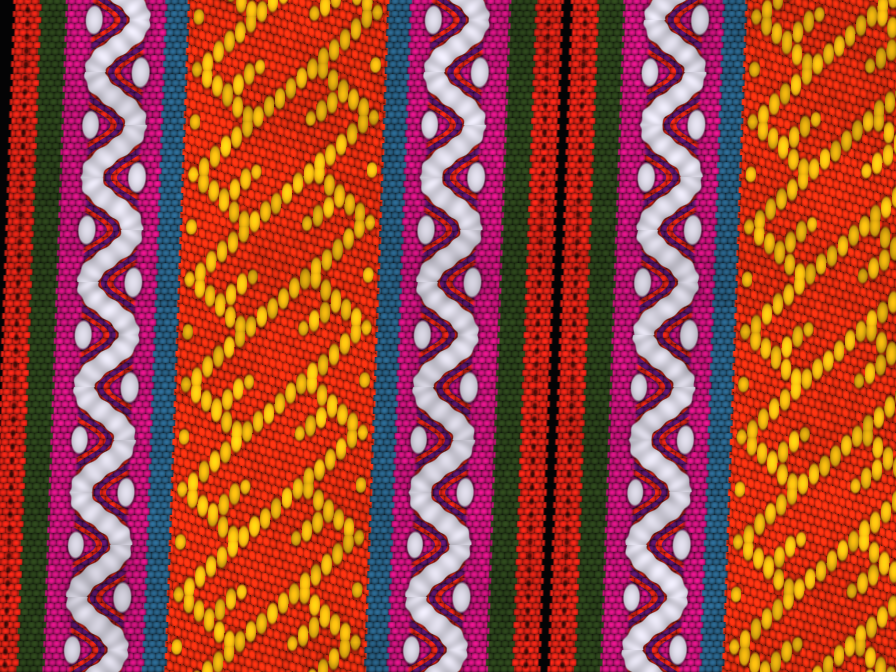
Reproduce this pattern procedurally as a Shadertoy shader.

```glsl
// Woven ribbons: yellow diagonal hooks on red between white wavy cords and striped edges.

const float REPEATS_DOWN = 6.4;   // motif repeats per canvas height; one unit is one repeat
const float RIBBON_PITCH = 5.31;
const float RIBBON_CENTER = 2.525;
const float LEAN = 0.035;
const float TAU = 6.2831853;

const vec3 BLACK = vec3(0.015, 0.015, 0.02);
const vec3 RED = vec3(0.91, 0.18, 0.06);
const vec3 EDGE_RED = vec3(0.83, 0.13, 0.08);
const vec3 GREEN = vec3(0.16, 0.25, 0.10);
const vec3 MAGENTA = vec3(0.77, 0.07, 0.47);
const vec3 BLUE = vec3(0.15, 0.36, 0.50);
const vec3 PURPLE = vec3(0.34, 0.08, 0.40);
const vec3 YELLOW = vec3(0.95, 0.72, 0.06);
const vec3 WHITE = vec3(0.82, 0.81, 0.86);

float hash(vec2 p) {
    vec3 q = fract(vec3(p.xyx) * 0.1031);
    q += dot(q, q.yzx + 33.33);
    return fract((q.x + q.y) * q.z);
}

float noise(vec2 p) {
    vec2 i = floor(p), f = fract(p);
    f = f * f * (3.0 - 2.0 * f);
    return mix(mix(hash(i), hash(i + vec2(1, 0)), f.x),
               mix(hash(i + vec2(0, 1)), hash(i + vec2(1, 1)), f.x), f.y);
}

float cover(float d, float aa) { return 1.0 - smoothstep(-aa, aa, d); }

float segment(vec2 p, vec2 a, vec2 b) {
    vec2 pa = p - a, ba = b - a;
    return length(pa - ba * clamp(dot(pa, ba) / dot(ba, ba), 0.0, 1.0));
}

// Staggered rounded stitches with a slight random tone
float weave(vec2 p, vec2 size) {
    vec2 g = p / size;
    g.x += 0.5 * mod(floor(g.y), 2.0);
    vec2 f = fract(g) - 0.5;
    return 1.14 - 1.5 * dot(f, f) + 0.14 * (hash(floor(g) + 71.0) - 0.5);
}

// One side of the motif: outer zigzag, hook, shared diagonal and edge dot
float hookSide(vec2 p) {
    p.y = mod(p.y + 0.75, 1.0) - 0.75;
    float zig = 0.3 + 0.52 * (1.0 - 2.0 * abs(fract(p.y) - 0.5));
    float d = abs(p.x - zig) * 0.69;
    d = min(d, segment(p, vec2(0.56, -0.25), vec2(0.28, -0.52)));
    d = min(d, segment(p, vec2(0.3, 0.0), vec2(-0.3, -0.55)));
    return min(d, length(p - vec2(0.85, 0.0)));
}

// Red panel with the yellow motif laid as one oval stitch per column
vec3 panel(vec2 p, float phase, float aa) {
    const float COLUMN = 0.1;
    vec3 col = RED * weave(vec2(p.x, p.y + 0.3 * p.x), vec2(0.065, 0.085));
    float id = floor(p.x / COLUMN);
    vec2 q = vec2((id + 0.5) * COLUMN, p.y - phase + 0.02 * (hash(vec2(id + 40.0, 3.0)) - 0.5));
    float rise = min(hookSide(q), hookSide(vec2(-q.x, -0.55 - q.y))) / 0.7;
    float r = length(vec2((p.x - q.x) / 0.053, rise / 0.105));
    float tone = 1.08 - 0.32 * r * r + 0.2 * (noise(vec2(id * 3.0, p.y * 5.0)) - 0.5);
    col *= 1.0 - 0.35 * (1.0 - smoothstep(1.0, 1.5, r));
    return mix(col, YELLOW * tone, cover((r - 1.0) * 0.053, aa));
}

// White cord, its purple and red shadow stitches, and a dot in every hollow
vec3 cordStrip(vec3 ground, vec2 p, float phase, float aa) {
    float y = p.y - phase, angle = TAU * y;
    float dx = p.x - 0.2 * cos(angle);
    float slope = 0.2 * TAU * sin(angle);
    float d = abs(dx) / sqrt(1.0 + slope * slope);
    float stitch = weave(p, vec2(0.07, 0.06));

    float stripes = smoothstep(-0.3, 0.3, cos(TAU * (d - 0.21) / 0.12));
    float border = cover(max(d - 0.26, abs(p.x) - 0.25), 0.025);
    vec3 col = mix(ground, mix(PURPLE, EDGE_RED, stripes) * stitch, border);

    float k = round(y * 2.0);
    float side = mod(k, 2.0) < 0.5 ? -1.0 : 1.0;
    float size = 0.95 + 0.15 * hash(vec2(k + 20.0, 7.0));
    float r = length(vec2(p.x - 0.23 * side, y - 0.5 * k) / vec2(0.078, 0.13)) / size;
    col *= 1.0 - 0.4 * (1.0 - smoothstep(1.0, 1.4, r));
    col = mix(col, WHITE * (1.06 - 0.2 * r * r), cover((r - 1.0) * 0.078, aa));

    float strand = cos(TAU * (y / 0.12 - 4.0 * dx * sign(slope)));
    float width = 0.1 + 0.008 * strand;
    col *= 1.0 - 0.35 * cover(d - width - 0.02, 0.02);
    float tone = 1.02 + 0.06 * strand - 15.0 * d * d + 0.12 * (noise(p * 9.0 + 50.0) - 0.5);
    return mix(col, WHITE * tone, cover(d - width, aa));
}

void mainImage(out vec4 fragColor, in vec2 fragCoord) {
    vec2 p = fragCoord / iResolution.y * REPEATS_DOWN;
    float aa = REPEATS_DOWN / iResolution.y;
    p.x -= LEAN * p.y + RIBBON_CENTER;
    float ribbon = round(p.x / RIBBON_PITCH);
    vec2 q = vec2(p.x - ribbon * RIBBON_PITCH, p.y);
    float shift = 0.5 * ribbon;

    // Stripes from the center outwards, with stitched boundaries
    float across = abs(q.x) + 0.022 * (mod(floor(q.y / 0.06), 2.0) - 0.5);
    vec3 col = mix(BLUE, MAGENTA, cover(1.165 - across, aa));
    col = mix(col, GREEN, cover(2.11 - across, aa));
    col = mix(col, EDGE_RED, cover(2.36 - across, aa));
    col *= weave(q, vec2(0.07, 0.06));

    // Small holes along each selvage
    vec2 hole = vec2(abs(q.x) - 2.48, (fract(q.y / 0.13) - 0.5) * 0.13);
    col *= 1.0 - 0.65 * cover(length(hole / vec2(0.7, 1.0)) - 0.03, 0.02);

    vec2 cord = vec2(abs(q.x) - 1.615, q.y);
    cord.x *= sign(q.x);
    if (abs(cord.x) < 0.42) col = cordStrip(col, cord, 0.21 + shift, aa);
    col = mix(col, panel(q, 0.79 + shift, aa), cover(across - 0.95, aa));

    // Soft wear, then the dark gaps between ribbons
    col *= 0.94 + 0.12 * noise(p * 1.3 + 30.0);
    float gap = ribbon < 0.0 ? 1.0 : cover(2.61 - across, aa * 1.5);
    fragColor = vec4(clamp(mix(col, BLACK, gap), 0.0, 1.0), 1.0);
}
```
